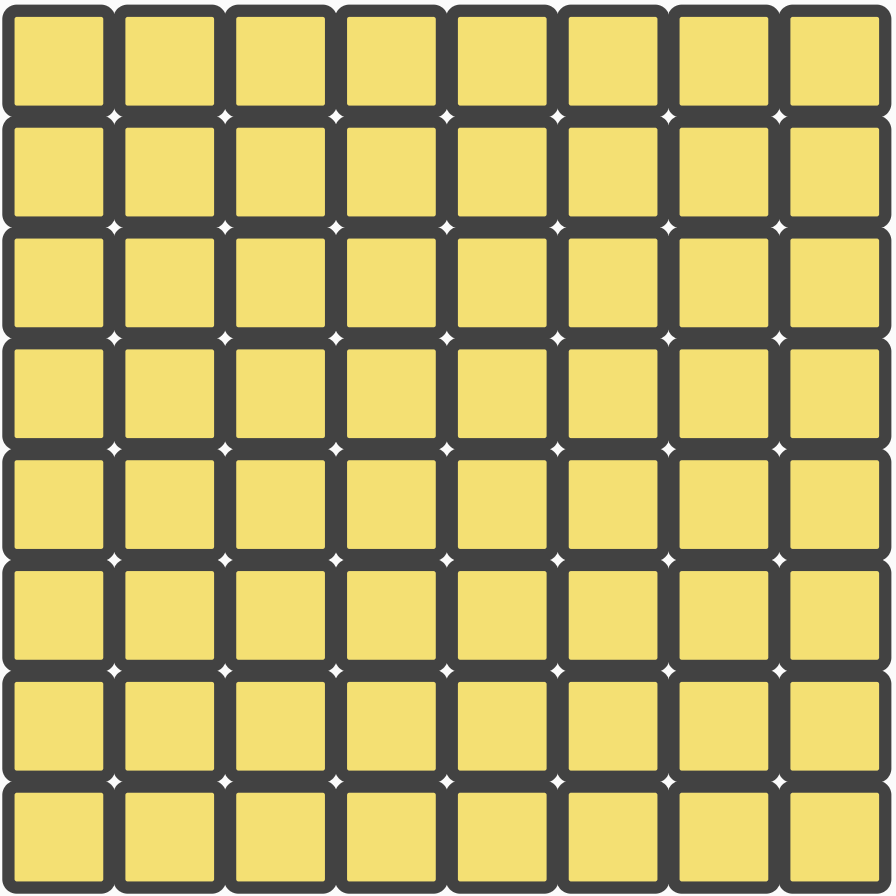
A Shadertoy shader for this pattern:

```glsl
const float TILES = 8.0;
const float PITCH = 0.1237;
const vec2 GRID_CENTER = vec2(0.4987);
const float TILE_HALF = 0.0632;
const float TILE_RADIUS = 0.0163;
const float BORDER = 0.0137;

const vec3 PAPER = vec3(0.985);
const vec3 CHARCOAL = vec3(0.26);
const vec3 YELLOW = vec3(0.957, 0.878, 0.45);

float roundedSquare(vec2 p, float halfSize, float radius) {
    vec2 q = abs(p) - halfSize + radius;
    return length(max(q, 0.0)) + min(max(q.x, q.y), 0.0) - radius;
}

// Offset from the centre of the nearest tile in a finite grid
vec2 tileOffset(vec2 p, float count, float pitch) {
    vec2 cell = clamp(floor(p / pitch), -0.5 * count, 0.5 * count - 1.0);
    return p - (cell + 0.5) * pitch;
}

float coverage(float dist, float pixel) {
    return clamp(0.5 - dist / pixel, 0.0, 1.0);
}

void mainImage(out vec4 fragColor, in vec2 fragCoord) {
    vec2 uv = fragCoord / iResolution.xy;
    float pixel = 1.0 / min(iResolution.x, iResolution.y);
    vec2 p = tileOffset(uv - GRID_CENTER, TILES, PITCH);

    // Tiles overlap slightly, so only their rounded corners leave gaps
    float outer = roundedSquare(p, TILE_HALF, TILE_RADIUS);
    float inner = roundedSquare(p, TILE_HALF - BORDER, TILE_RADIUS - BORDER);

    vec3 color = mix(PAPER, CHARCOAL, coverage(outer, pixel));
    color = mix(color, YELLOW, coverage(inner, pixel));
    fragColor = vec4(color, 1.0);
}
```
